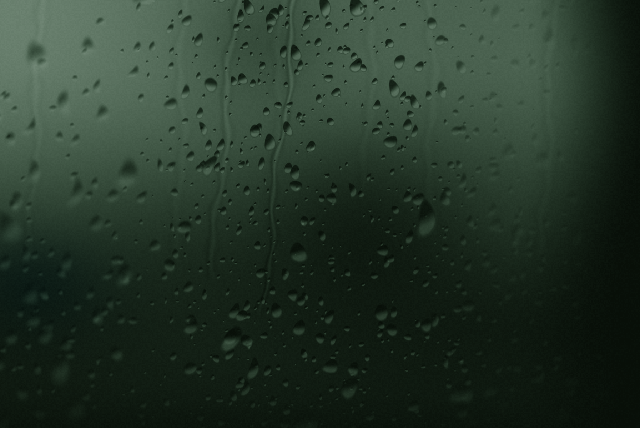
Give the GLSL for this texture, as a WebGL 2 fragment shader.

```glsl
#version 300 es
precision highp float;
// Rain drops and water trails on a window before a dim green blur.
// Soft gradients give a backdrop tone, jittered cells place bent lens-shaped
// drops that sharpen near a focus band, and layered sines steer the trails.
uniform vec2 u_resolution;
out vec4 outColor;

const float ASPECT = 1.5;

vec3 hash3(vec2 p) {
  vec3 q = fract(p.xyx * vec3(0.1031, 0.1030, 0.0973));
  q += dot(q, q.yxz + 33.33);
  return fract((q.xxy + q.yzz) * q.zyx);
}

float blob(vec2 p, vec2 center, vec2 size) {
  vec2 q = (p - center) / size;
  return exp(-dot(q, q));
}

float layeredSines(vec2 p) {
  return (sin(p.x * 7.0 + sin(p.y * 5.0)) + sin(p.y * 9.0 - p.x * 4.0 + 1.7)
        + 0.5 * sin(p.x * 19.0 + p.y * 13.0)) / 2.5;
}

// Backdrop brightness over the unit square.
float backdropTone(vec2 uv) {
  float tone = 0.085 + 0.68 * smoothstep(0.2, 0.88, uv.y + 0.02 * layeredSines(uv));
  tone += 0.28 * blob(uv, vec2(0.0, 1.0), vec2(0.27, 0.42));
  tone += 0.07 * blob(uv, vec2(0.36, 0.22), vec2(0.28, 0.16));
  tone *= 1.0 - 0.62 * blob(uv, vec2(0.57, 0.45), vec2(0.16, 0.22));
  tone *= 1.0 - 0.30 * blob(uv, vec2(0.41, 0.90), vec2(0.10, 0.15));
  tone *= 1.0 - 0.40 * blob(uv, vec2(0.05, 0.34), vec2(0.10, 0.10));
  tone *= 1.0 - 0.97 * smoothstep(0.80, 1.0, uv.x + 0.02 * sin(uv.y * 6.0));
  return tone * smoothstep(-0.10, 0.10, uv.y);
}

// Blur grows away from the sharp vertical band.
float defocus(float x) {
  return smoothstep(0.08, 0.38, abs(x / ASPECT - 0.49));
}

// Paints one bent lens: dark upper side, pale lower side.
float paintDrop(float tone, vec2 offset, float radius, vec3 rnd, float blur, float amount) {
  float tilt = mix(-0.25, 0.65, rnd.x);
  float c = cos(tilt), s = sin(tilt);
  vec2 q = vec2(c * offset.x - s * offset.y, s * offset.x + c * offset.y) / radius;
  q.y /= mix(1.05, 2.1, rnd.y * rnd.y);
  q.x += (rnd.z - 0.5) * 0.9 * rnd.y * (q.y * q.y - 0.4);
  q.x *= 1.0 + 0.16 * clamp(q.y, -1.0, 1.5);
  float angle = atan(q.y, q.x + 1e-5);
  float dist = length(q) * (1.0 + 0.12 * sin(2.0 * angle + rnd.x * 40.0)
                                + 0.05 * sin(3.0 * angle + rnd.z * 50.0));
  float edge = max(mix(0.10, 0.55, blur), 0.0012 / radius);
  float cover = 1.0 - smoothstep(max(1.0 - edge, 0.0), 1.0 + edge, dist);
  float facing = dot(q, vec2(0.40, -0.92));
  float glow = smoothstep(-0.40 - 0.3 * blur, 0.50 + 0.2 * blur, facing);
  glow *= 1.0 - 0.55 * smoothstep(0.72, 1.0, dist) * (1.0 - blur);
  float lens = mix(tone * 0.22, tone * 0.76 + 0.36, glow);
  return mix(tone, lens, cover * amount);
}

// One layer of drops: one candidate in each jittered cell.
float dropLayer(float tone, vec2 p, float cell, float radius, float density, float seed) {
  vec2 home = floor(p / cell);
  for (int j = -1; j <= 1; j++) {
    for (int i = -1; i <= 1; i++) {
      vec2 id = home + vec2(i, j);
      vec3 place = hash3(id + seed);
      vec3 form = hash3(id + seed + 71.0);
      vec2 center = (id + 0.5 + 0.8 * (place.xy - 0.5)) * cell;
      float u = center.x / ASPECT;
      float chance = density * (1.0 + 0.5 * layeredSines(center * 1.6 + seed));
      chance *= 1.0 - 0.85 * blob(vec2(u, center.y), vec2(0.02, 0.95), vec2(0.2, 0.3));
      if (place.z > chance) continue;
      float blur = defocus(center.x);
      float amount = mix(1.0, 0.62, blur) * mix(1.0, 0.36, smoothstep(0.64, 0.8, u));
      amount *= smoothstep(-0.06, 0.18, center.y) * (1.0 - smoothstep(0.86, 0.97, u));
      float size = radius * mix(0.45, 1.0, form.z);
      tone = paintDrop(tone, p - center, size, form, blur, amount);
    }
  }
  return tone;
}

// Signed relief of a wavering trail that ends at height "low".
float trail(vec2 p, float topX, float lean, float low, float width, float phase) {
  float x = topX - lean * (1.0 - p.y) + 0.008 * sin(p.y * 17.0 + phase)
          + 0.003 * sin(p.y * 53.0 + phase * 3.0);
  float d = (p.x - x) / (width * (1.0 + 0.25 * sin(p.y * 70.0 + phase)));
  float relief = exp(-d * d) - 0.9 * exp(-(d + 1.4) * (d + 1.4))
               - 0.5 * exp(-(d - 1.5) * (d - 1.5));
  return relief * smoothstep(low, low + 0.05, p.y);
}

void main() {
  vec2 uv = gl_FragCoord.xy / u_resolution;
  vec2 p = uv * vec2(ASPECT, 1.0);
  float tone = backdropTone(uv);

  // Trails: two distinct ones, then faint scattered ones.
  float relief = trail(p, 0.695, 0.11, 0.25, 0.0042, 1.0)
               + 0.6 * trail(p, 0.555, 0.09, 0.33, 0.006, 3.2);
  for (int i = 0; i < 6; i++) {
    vec3 rnd = hash3(vec2(i, 19));
    float x = (float(i) + 0.2 + 0.6 * rnd.x) * 0.24;
    relief += 0.22 * trail(p, x, 0.05 * rnd.y, 0.25 + 0.4 * rnd.z, 0.008, rnd.x * 9.0);
  }
  tone += relief * (0.06 + 0.16 * tone) * (1.0 - smoothstep(0.85, 0.97, uv.x));

  // Drops from fine spray to large beads.
  float sharp = 1.0 - defocus(p.x);
  tone = dropLayer(tone, p, 0.022, 0.0042, 0.30 * sharp, 11.0);
  tone = dropLayer(tone, p, 0.038, 0.0088, 0.42, 37.0);
  tone = dropLayer(tone, p, 0.062, 0.0145, 0.46, 53.0);
  tone = dropLayer(tone, p, 0.130, 0.0235, 0.40, 97.0);

  // Film grain and green grading, with deeper green in the middle tones.
  tone += (hash3(floor(p * 342.0)).x - 0.5) * 0.05;
  tone = clamp(tone, 0.0, 1.15);
  vec3 color = mix(vec3(0.030, 0.058, 0.032), vec3(0.395, 0.485, 0.415), tone);
  color -= vec3(0.085, 0.0, 0.06) * tone * (1.0 - tone);
  color += vec3(-0.015, 0.0, 0.015) * blob(uv, vec2(0.05, 0.34), vec2(0.12));
  outColor = vec4(color, 1.0);
}
```
